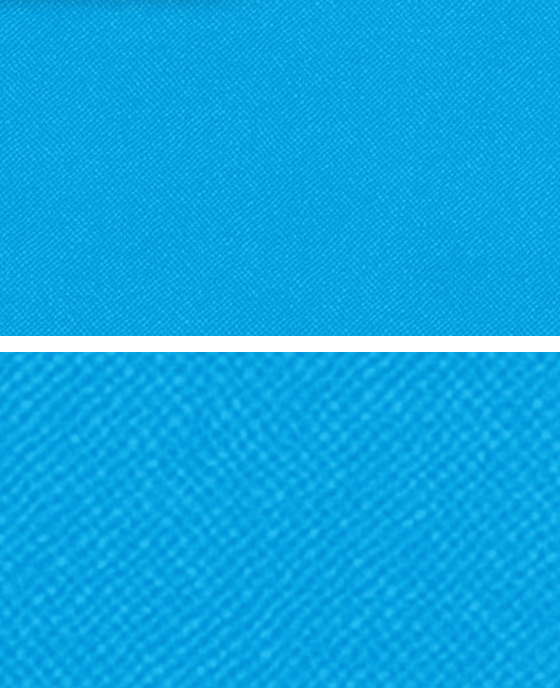
Top, the full canvas; bottom, a detail of the centre.
A WebGL 2 fragment shader for this texture:

```glsl
#version 300 es
precision highp float;

uniform vec2 u_resolution;
out vec4 fragColor;

float hash(vec2 cell) {
    vec3 h = fract(cell.xyx * vec3(0.1031, 0.1030, 0.0973));
    h += dot(h, h.yzx + 33.33);
    return fract((h.x + h.y) * h.z);
}

float cornerSlope(vec2 corner, vec2 offset) {
    float angle = 6.2832 * hash(corner);
    return dot(vec2(cos(angle), sin(angle)), offset);
}

float gradientNoise(vec2 p) {
    vec2 i = floor(p), f = p - i;
    vec2 s = f * f * f * (f * (f * 6.0 - 15.0) + 10.0);
    float low = mix(cornerSlope(i, f),
                    cornerSlope(i + vec2(1, 0), f - vec2(1, 0)), s.x);
    float high = mix(cornerSlope(i + vec2(0, 1), f - vec2(0, 1)),
                     cornerSlope(i + vec2(1, 1), f - vec2(1, 1)), s.x);
    return mix(low, high, s.y);
}

// Cross-hatched embossing: strong rising ridges, weaker falling ones
float embossedGrain(vec2 p) {
    vec2 along = vec2(cos(0.73), sin(0.73));
    vec2 q = vec2(dot(p, along) * 68.0, dot(p, vec2(-along.y, along.x)) * 74.0);
    q += 0.5 * vec2(gradientNoise(p * 9.0), gradientNoise(p * 8.0 + 31.0));
    q += 0.3 * vec2(gradientNoise(p * 42.0 + 7.0), gradientNoise(p * 38.0 + 53.0));

    vec2 wave = cos(6.2832 * q);
    float balance = gradientNoise(p * 6.0 + 17.0);
    float ridges = wave.y * (1.1 + 0.6 * balance) + wave.x * (0.75 - 0.6 * balance);

    // Uneven height of each bump, with a few glints
    vec2 cell = floor(q + 0.5);
    float bump = smoothstep(0.6, 0.05, length(q - cell));
    float height = hash(cell + 200.0);
    return ridges + bump * (1.9 * (height - 0.5) + 0.8 * pow(height, 10.0));
}

void main() {
    vec2 p = gl_FragCoord.xy / u_resolution.y;
    vec2 uv = gl_FragCoord.xy / u_resolution;

    float tone = embossedGrain(p) - 0.08;
    tone += 1.5 * gradientNoise(p * 115.0 + 90.0);
    tone += 1.5 * gradientNoise(p * 190.0 + 140.0);
    tone += 0.35 * gradientNoise(p * 26.0 + 40.0);
    tone += 0.4 * gradientNoise(p * 3.0 + 11.0);
    tone += 0.15 * (uv.x + uv.y - 1.0);
    tone = clamp(tone, -2.3, 2.8);

    vec3 color = vec3(0.03, 0.645, 0.888) + tone * vec3(0.022, 0.031, 0.019);
    color.r += 0.006 * tone * tone;

    // Soft shadow along the upper left edge
    float shadow = smoothstep(0.95, 1.01, uv.y) * smoothstep(0.52, 0.32, uv.x);
    color *= 1.0 - 0.1 * shadow;

    fragColor = vec4(color, 1.0);
}
```
